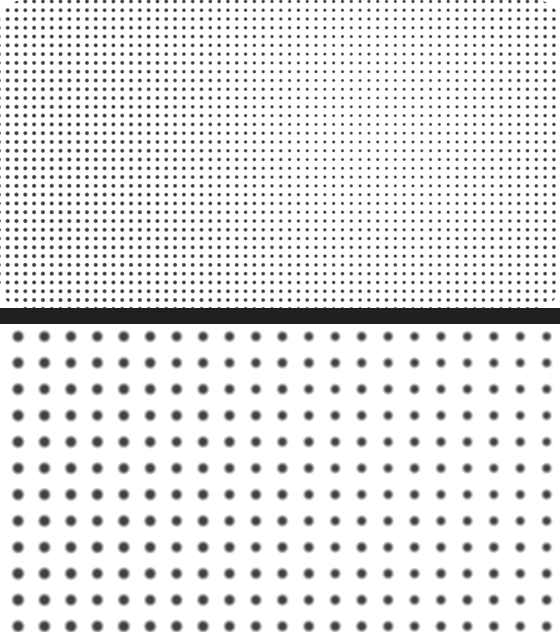
Top, the full canvas; bottom, a detail of the centre.
Reproduce this pattern procedurally as a WebGL 1 fragment shader.

```glsl
precision highp float;
// A halftone grid of soft charcoal dots on white, trimmed to a rounded panel.
// Each dot is a repeated disc; a broad valley right of centre shrinks the
// discs, and a hash gives each one a slight difference in size.

uniform vec2 u_resolution;

float hash(vec2 cell) {
    vec3 q = fract(cell.xyx * vec3(0.1031, 0.1030, 0.0973));
    q += dot(q, q.yzx + 33.33);
    return fract((q.x + q.y) * q.z);
}

// Dot radius, as a share of the cell, at a place on the canvas (0 to 1)
float dotRadius(vec2 place) {
    vec2 fromValley = (place - vec2(0.66, 0.6)) / vec2(0.3, 0.55);
    float valley = exp(-dot(fromValley, fromValley));
    float lowerLeft = 1.0 - smoothstep(0.0, 0.9, length(place - vec2(0.05, 0.3)));
    return 0.205 - 0.055 * valley + 0.014 * lowerLeft;
}

// Signed distance to a box with rounded corners
float roundedBox(vec2 p, vec2 halfSize, float radius) {
    vec2 d = abs(p) - halfSize + radius;
    return length(max(d, 0.0)) + min(max(d.x, d.y), 0.0) - radius;
}

void main() {
    vec2 uv = gl_FragCoord.xy / u_resolution;

    // Grid of cells, each with a dot at its middle
    vec2 repeats = vec2(63.56, 35.07);
    vec2 grid = uv * repeats - vec2(0.37, 0.407);
    vec2 cell = floor(grid);
    vec2 local = grid - cell - 0.5;

    // Size varies from dot to dot, not within a dot
    vec2 center = (cell + vec2(0.87, 0.907)) / repeats;
    float radius = dotRadius(center) + 0.012 * (hash(cell + 7.0) - 0.5);
    float softness = 0.1;
    float ink = 1.0 - smoothstep(radius - softness, radius + softness, length(local));

    // Rounded corners, in units of the canvas width
    vec2 halfSize = 0.5 * u_resolution / u_resolution.x;
    vec2 p = (uv - 0.5) * 2.0 * halfSize;
    float edge = roundedBox(p, halfSize, 0.043);
    ink *= 1.0 - smoothstep(-0.001, 0.001, edge);

    gl_FragColor = vec4(mix(vec3(1.0), vec3(0.25), ink), 1.0);
}
```
